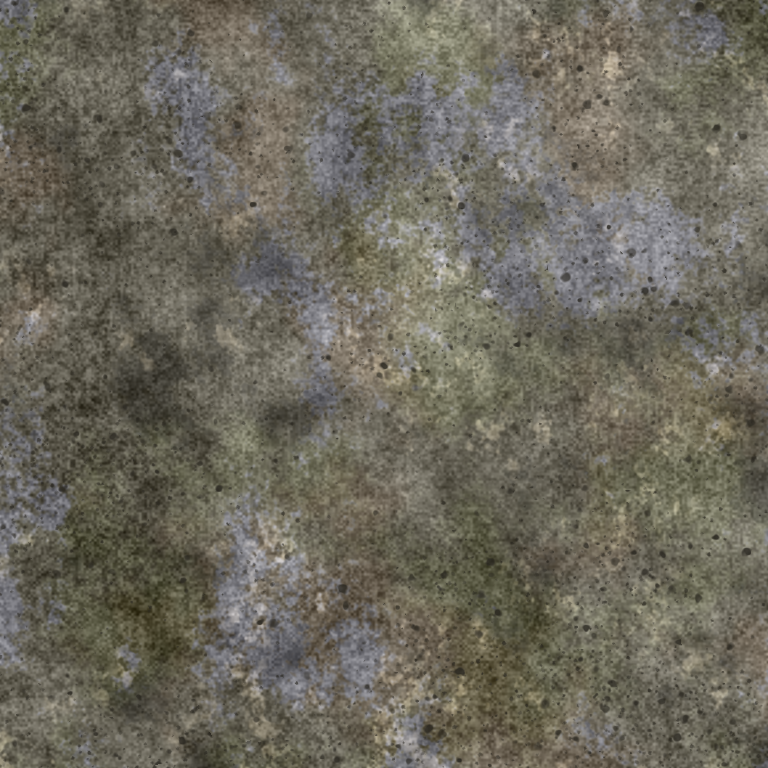
Give the GLSL for this texture, as a Shadertoy shader.

```glsl
// Weathered concrete: mottled grey-olive stone with bluish patches, pale chips and dark pits.

const vec3 STONE_TINT = vec3(0.016, 0.002, -0.046);
const vec3 BLUE_SHIFT = vec3(0.006, 0.020, 0.092);
const vec3 OLIVE_SHIFT = vec3(-0.022, -0.010, -0.046);
const vec3 BROWN_SHIFT = vec3(0.020, -0.004, -0.012);
const vec3 CHIP_SHIFT = vec3(0.165, 0.150, 0.125);
const vec3 PIT_COLOR = vec3(0.155, 0.145, 0.120);
const float MEAN_TONE = 0.422;

float hash(vec2 p) {
    return fract(sin(dot(p, vec2(127.1, 311.7))) * 43758.5453);
}

vec2 hash2(vec2 p) {
    return vec2(hash(p), hash(p + vec2(37.2, 17.9)));
}

float noise(vec2 p) {
    vec2 cell = floor(p);
    vec2 f = fract(p);
    f = f * f * (3.0 - 2.0 * f);
    float bottom = mix(hash(cell), hash(cell + vec2(1, 0)), f.x);
    float top = mix(hash(cell + vec2(0, 1)), hash(cell + vec2(1, 1)), f.x);
    return mix(bottom, top, f.y);
}

// Octaves are rotated so the lattice does not show; the result is centred on 0.5.
float fbm(vec2 p, int octaves, float gain) {
    mat2 turn = mat2(1.6, 1.2, -1.2, 1.6);
    float sum = 0.0, total = 0.0, weight = 1.0;
    for (int i = 0; i < octaves; i++) {
        sum += weight * noise(p);
        total += weight;
        weight *= gain;
        p = turn * p + vec2(13.7, 5.3);
    }
    return sum / total;
}

// Coverage of ragged round pits, one candidate per cell.
float pits(vec2 uv, float cells, float density, float maxRadius, float pixel) {
    vec2 p = uv * cells;
    vec2 home = floor(p);
    float ragged = 0.22 * (noise(p * 4.5) - 0.5);
    float edge = 0.05 + 0.8 * pixel * cells;
    float cover = 0.0;
    for (int y = -1; y <= 1; y++) {
        for (int x = -1; x <= 1; x++) {
            vec2 cell = home + vec2(x, y);
            vec2 center = cell + hash2(cell + cells);
            float size = hash(cell + 71.3);
            float radius = maxRadius * mix(0.35, 1.0, size * size);
            float present = step(hash(cell + 9.1), density);
            float d = length(p - center) + ragged - radius;
            float depth = mix(0.5, 1.0, hash(cell + 23.7));
            cover = max(cover, present * depth * (1.0 - smoothstep(-edge, edge, d)));
        }
    }
    return cover;
}

void mainImage(out vec4 fragColor, in vec2 fragCoord) {
    vec2 uv = fragCoord / iResolution.y;
    float pixel = 1.0 / iResolution.y;

    // Tone: broad clouds, mottling and fine sand
    float clouds = fbm(uv * 5.0 + 3.1, 5, 0.6) - 0.5;
    float mottle = fbm(uv * 19.0 + 41.0, 4, 0.65) - 0.5;
    float sand = fbm(uv * 115.0 + 7.0, 2, 0.9) - 0.5;
    float dust = noise(uv * 290.0 + 19.0) - 0.5;
    float roughness = mix(0.75, 1.3, fbm(uv * 8.0 + 90.0, 3, 0.5));
    float tone = MEAN_TONE + 0.40 * clouds + 0.27 * mottle;
    tone += roughness * (0.22 * sand + 0.17 * dust);
    vec3 color = vec3(tone) + STONE_TINT;

    // Stains: olive growth, brown earth, and bluish bare stone with broken edges
    float breakup = 0.30 * sand + 0.35 * mottle;
    float olive = smoothstep(0.46, 0.66, fbm(uv * 5.5 + 57.0, 4, 0.55) + 0.5 * breakup);
    float brown = smoothstep(0.46, 0.66, fbm(uv * 6.5 + 23.0, 4, 0.55));
    float blue = smoothstep(0.54, 0.70, fbm(uv * vec2(9.0, 6.0) + 77.0, 4, 0.55) + breakup);
    color += OLIVE_SHIFT * olive * (1.0 - blue);
    color += BROWN_SHIFT * brown * (1.0 - blue);
    color += BLUE_SHIFT * blue;

    // Soft dark blotches
    float blotch = smoothstep(0.58, 0.76, fbm(uv * 11.0 + 131.0, 4, 0.6) + 0.3 * sand);
    color *= 1.0 - 0.28 * blotch;

    // Pale chips, gathered in loose groups
    float chipArea = smoothstep(0.42, 0.62, fbm(uv * 7.0 + 11.0, 3, 0.5));
    float chips = smoothstep(0.57, 0.76, fbm(uv * vec2(30.0, 23.0) + 63.0, 4, 0.65) + 0.25 * sand);
    color += CHIP_SHIFT * chips * chipArea;

    // Pits: sparse large holes and clustered pinholes
    float cluster = smoothstep(0.38, 0.68, fbm(uv * 5.0 + 150.0, 3, 0.55));
    float holes = pits(uv, 46.0, 0.05 + 0.24 * cluster, 0.26, pixel);
    float pinholes = pits(uv, 115.0, 0.06 + 0.34 * cluster, 0.30, pixel);
    color = mix(color, PIT_COLOR, 0.85 * holes);
    color = mix(color, PIT_COLOR, 0.70 * pinholes);

    fragColor = vec4(clamp(color, 0.0, 1.0), 1.0);
}
```
